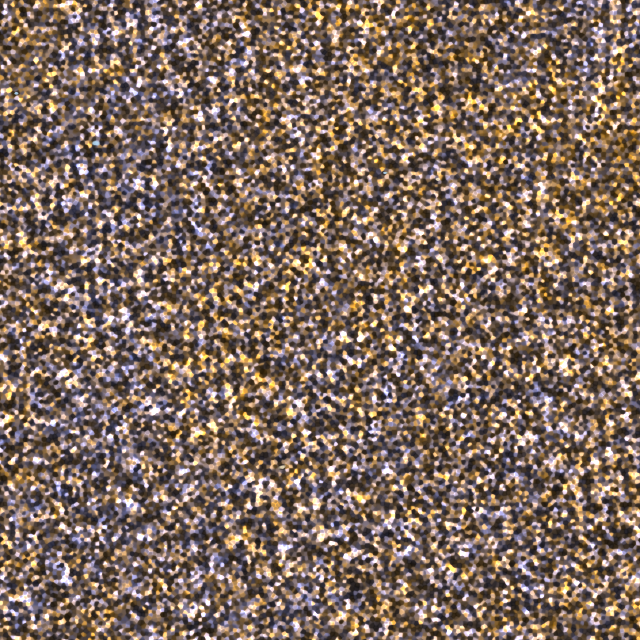
This texture is drawn by a WebGL 1 fragment shader. Its source:

```glsl
precision highp float;
// Fine metallic glitter: tiny soft grains, each with its own tone and warmth.
// Jittered grains are blended by Gaussian weights normalised to even contrast,
// then tinted from cool grey to orange, with broad drifts and rare sparkles.

uniform vec2 u_resolution;

const float GRAINS = 168.0;        // grains across the canvas
const float JITTER = 0.8;          // scatter of a grain within its cell
const float SOFTNESS = 4.2;        // falloff of a grain, higher is crisper
const float GAP_FILL = 0.012;      // calms the spaces between grains
const float MID_TONE = 0.385;      // median lightness
const float CONTRAST = 0.56;       // spread of lightness, in log units
const float GRAIN_WARMTH = 0.85;   // spread of tint from grain to grain
const float CLUMP_WARMTH = 0.65;   // spread of tint between small clusters
const float DRIFT_WARMTH = 0.45;   // spread of tint across the canvas
const float CLUMPS = 34.0;         // clusters across the canvas
const float DRIFTS = 5.0;          // broad patches across the canvas
const float SPARKLE_CELLS = 12.0;
const float SPARKLE_SHARE = 0.09;
const float SPARKLE_RADIUS = 0.0055;

const vec3 MEAN_TINT = vec3(1.16, 0.965, 0.85);
const vec3 WARM_SHIFT = vec3(0.09, -0.005, -0.24);
const vec3 SPARKLE_WARM = vec3(1.0, 0.93, 0.78);
const vec3 SPARKLE_COOL = vec3(0.72, 0.88, 1.0);

float hash(vec2 p) {
  return fract(sin(dot(p, vec2(127.1, 311.7))) * 43758.5453);
}

vec2 hash2(vec2 p) {
  return vec2(hash(p), hash(p + 57.3));
}

// Random value with zero mean and unit variance.
float spread(vec2 p) {
  return (hash(p) * 2.0 - 1.0) * 1.732;
}

// Smooth value noise in -1..1.
float noise(vec2 p) {
  vec2 i = floor(p);
  vec2 f = fract(p);
  f = f * f * (3.0 - 2.0 * f);
  float low = mix(hash(i), hash(i + vec2(1.0, 0.0)), f.x);
  float high = mix(hash(i + vec2(0.0, 1.0)), hash(i + 1.0), f.x);
  return mix(low, high, f.y) * 2.0 - 1.0;
}

// Blended grains: x is tone, y is warmth, both near unit variance.
vec2 grainField(vec2 p) {
  vec2 cell = floor(p);
  vec2 total = vec2(0.0);
  float power = GAP_FILL;
  for (int j = -1; j <= 1; j++) {
    for (int i = -1; i <= 1; i++) {
      vec2 id = cell + vec2(float(i), float(j));
      vec2 centre = id + 0.5 + JITTER * (hash2(id) - 0.5);
      vec2 d = p - centre;
      float size = mix(0.75, 1.35, hash(id + 23.9));
      float weight = exp(-SOFTNESS * size * dot(d, d));
      total += weight * vec2(spread(id + 11.7), spread(id + 83.1));
      power += weight * weight;
    }
  }
  return total / sqrt(power);
}

// Rare larger flakes: rgb is colour, a is coverage.
vec4 sparkle(vec2 uv) {
  vec2 p = uv * SPARKLE_CELLS;
  vec2 id = floor(p);
  vec2 centre = 0.2 + 0.6 * hash2(id + 5.1);
  vec2 d = (fract(p) - centre) / SPARKLE_CELLS;
  d *= vec2(0.85, 1.2);
  float ragged = 1.0 + 0.4 * noise(uv * GRAINS);
  float radius = SPARKLE_RADIUS * mix(0.6, 1.1, hash(id + 31.3));
  float cover = 1.0 - smoothstep(0.4, 1.0, length(d) / (radius * ragged));
  cover *= step(hash(id + 71.9), SPARKLE_SHARE);
  vec3 colour = mix(SPARKLE_WARM, SPARKLE_COOL, step(0.6, hash(id + 47.7)));
  return vec4(colour, cover);
}

void main() {
  vec2 uv = gl_FragCoord.xy / u_resolution.y;
  vec2 grain = grainField(uv * GRAINS);

  // Lightness: log-shaped, so darks are common and glints are few.
  float clumpTone = noise(uv * CLUMPS * 1.3 + 19.0);
  float tone = grain.x + 0.28 * clumpTone;
  float light = MID_TONE * exp(CONTRAST * tone);

  // Warmth: single grains, small clusters and broad drifts together.
  float warmth = GRAIN_WARMTH * grain.y
               + CLUMP_WARMTH * noise(uv * CLUMPS + 7.0)
               + DRIFT_WARMTH * noise(uv * DRIFTS + 3.0);
  vec3 colour = light * (MEAN_TINT + WARM_SHIFT * warmth);

  vec4 flake = sparkle(uv);
  colour = mix(colour, flake.rgb, 0.85 * flake.a);
  gl_FragColor = vec4(clamp(colour, 0.0, 1.0), 1.0);
}
```
